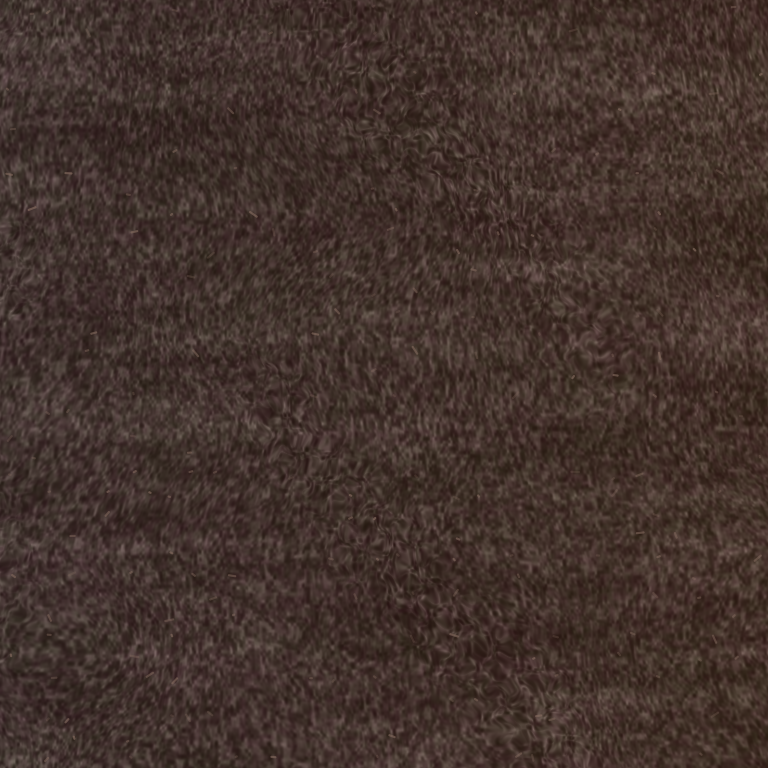
Write a Shadertoy shader that draws this texture.

```glsl
// Dark brown pile fabric with fine tufts, faint rows, curly worn patches and pale flecks
#define BASE_COLOR vec3(0.258, 0.195, 0.173)
#define FLECK_COLOR vec3(0.52, 0.42, 0.37)
#define TUFT_SCALE vec2(185.0, 125.0)
#define TUFT_CONTRAST 0.078
#define FIBRE_CONTRAST 0.056
#define ROW_CONTRAST 0.026
#define CLOUD_CONTRAST 0.034
#define CURL_CONTRAST 0.085
#define HUE_VARIATION 0.016
#define FLECK_GRID 38.0
#define FLECK_DENSITY 0.13
#define PATCH_PERIOD 0.6

float hash(vec2 p) {
    vec3 q = fract(vec3(p.xyx) * 0.1031);
    q += dot(q, q.yzx + 33.33);
    return fract((q.x + q.y) * q.z);
}

// Smooth value noise from -1 to 1
float noise(vec2 p) {
    vec2 cell = floor(p), f = fract(p);
    f = f * f * (3.0 - 2.0 * f);
    float low = mix(hash(cell), hash(cell + vec2(1, 0)), f.x);
    float high = mix(hash(cell + vec2(0, 1)), hash(cell + vec2(1, 1)), f.x);
    return 2.0 * mix(low, high, f.y) - 1.0;
}

float cloudNoise(vec2 p) {
    float sum = 0.0, weight = 0.6;
    for (int i = 0; i < 4; i++) {
        sum += weight * noise(p);
        p = mat2(1.6, 1.2, -1.2, 1.6) * p + 17.3;
        weight *= 0.6;
    }
    return sum;
}

// Diagonal worn bands, repeated upwards, plus a worn left edge
float wornPatches(vec2 uv) {
    float ragged = cloudNoise(uv * vec2(7.0, 14.0) + 40.0);
    float across = fract((uv.y + 1.15 * uv.x - 1.46) / PATCH_PERIOD + 0.5) - 0.5;
    across = abs(across * PATCH_PERIOD + 0.05 * ragged);
    float band = 1.0 - smoothstep(0.03, 0.14, across);
    band *= smoothstep(0.26, 0.38, uv.x) * (1.0 - smoothstep(0.72, 0.9, uv.x));
    float edge = 1.0 - smoothstep(0.01, 0.08, uv.x + 0.03 * ragged);
    edge *= smoothstep(0.0, 0.5, noise(vec2(3.0, uv.y * 6.0)));
    return max(band, 0.8 * edge);
}

// Sparse short strokes, each kept inside its own cell
float flecks(vec2 uv) {
    vec2 p = uv * FLECK_GRID, cell = floor(p);
    vec2 center = 0.3 + 0.4 * vec2(hash(cell + 11.0), hash(cell + 23.0));
    float angle = mix(-1.4, 1.0, hash(cell + 37.0));
    vec2 dir = vec2(cos(angle), sin(angle));
    vec2 d = fract(p) - center;
    float halfLength = mix(0.03, 0.2, pow(hash(cell + 51.0), 2.0));
    float along = clamp(dot(d, dir), -halfLength, halfLength);
    float stroke = 1.0 - smoothstep(0.02, 0.085, length(d - dir * along));
    return stroke * step(hash(cell + 71.0), FLECK_DENSITY) * mix(0.3, 0.9, hash(cell + 83.0));
}

void mainImage(out vec4 fragColor, in vec2 fragCoord) {
    vec2 uv = fragCoord / iResolution.y;
    float worn = wornPatches(uv);

    // Lean of the pile changes slowly, with tighter curls where worn
    vec2 lean = 0.02 * vec2(noise(uv * 7.0), 0.6 * noise(uv * 7.0 + 50.0));
    vec2 curl = vec2(noise(uv * 60.0 + 9.0), noise(uv * 60.0 + 90.0));
    vec2 pile = uv + lean + 0.0045 * curl * (0.35 + worn);
    pile.x += 0.3 * (uv.x - 0.4) * uv.y;

    // Tufts and fine fibres
    float liveliness = 1.0 + 0.3 * cloudNoise(uv * 9.0 + 70.0);
    float tone = TUFT_CONTRAST * liveliness * noise(pile * TUFT_SCALE);
    tone += FIBRE_CONTRAST * noise(pile * vec2(270.0, 210.0) + 31.0);

    // Worn patches show curled ridges
    float ridge = 0.62 - abs(noise(pile * vec2(105.0, 120.0) + 13.0)) * 1.7;
    tone += CURL_CONTRAST * worn * ridge * 0.7;

    // Horizontal rows and broad shading
    float rows = noise(uv * vec2(4.0, 34.0) + 5.0) + 0.7 * noise(uv * vec2(11.0, 95.0) + 19.0);
    tone += ROW_CONTRAST * rows;
    tone += CLOUD_CONTRAST * cloudNoise(uv * vec2(4.0, 9.0) + 60.0);
    tone += 2.2 * tone * tone;

    // Warm right side, cooler left side and small red-green shifts
    vec3 color = BASE_COLOR + tone * vec3(1.0, 0.97, 0.95);
    color += (uv.x - 0.45) * vec3(0.012, -0.003, -0.022);
    float hue = noise(pile * 120.0 + 47.0) + 0.5 * noise(uv * vec2(9.0, 30.0) + 80.0);
    color += HUE_VARIATION * hue * vec3(0.5, -0.6, 0.4);

    color = mix(color, FLECK_COLOR, 0.75 * flecks(uv));
    fragColor = vec4(clamp(color, 0.07, 1.0), 1.0);
}
```
